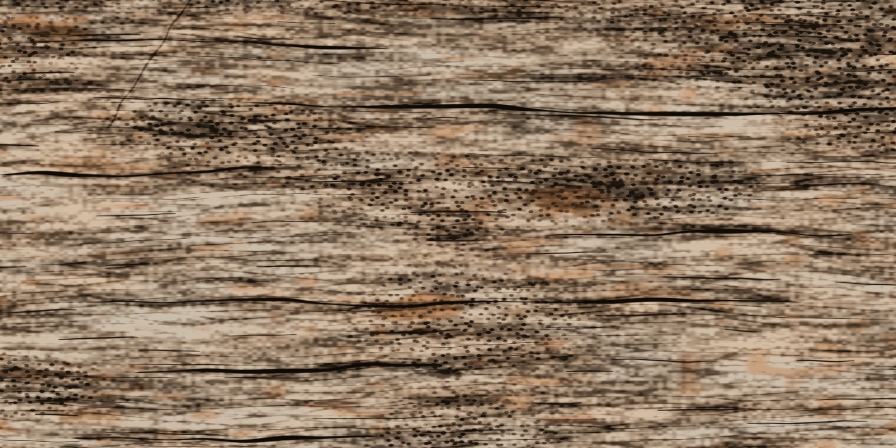
Reproduce this texture procedurally as a WebGL 2 fragment shader.

```glsl
#version 300 es
precision highp float;
// Weathered timber: horizontal fibres, furrows, long dark cracks and rusty knots.
uniform vec2 u_resolution;
out vec4 fragColor;

const vec3 PITCH = vec3(0.09, 0.07, 0.04);
const vec3 UMBER = vec3(0.33, 0.26, 0.20);
const vec3 BROWN = vec3(0.47, 0.39, 0.31);
const vec3 TAN   = vec3(0.59, 0.50, 0.41);
const vec3 SAND  = vec3(0.70, 0.61, 0.52);
const vec3 BONE  = vec3(0.81, 0.74, 0.66);
const vec3 RUST  = vec3(0.62, 0.40, 0.23);
const vec2 FURROW_SCALE = vec2(5.0, 62.0);
const vec2 SPLIT_CELL = vec2(0.36, 0.030);
const vec2 KNOT_SIZE = vec2(0.11, 0.036);
const float CRACK_WIDTH = 0.0052;
const float CONTRAST = 5.2;
const float BRIGHTNESS = 0.11;
const int CRACKS = 7;
const int KNOTS = 3;

float hash(vec2 p) {
  vec3 h = fract(vec3(p.xyx) * 0.1031);
  h += dot(h, h.yzx + 33.33);
  return fract((h.x + h.y) * h.z);
}

float noise(vec2 p) {
  vec2 i = floor(p), f = p - i;
  f = f * f * (3.0 - 2.0 * f);
  return mix(mix(hash(i), hash(i + vec2(1, 0)), f.x),
             mix(hash(i + vec2(0, 1)), hash(i + vec2(1, 1)), f.x), f.y);
}

// Distances to the nearest and second nearest cell points.
vec2 cellular(vec2 p) {
  vec2 cell = floor(p), near = vec2(9.0);
  for (int j = -1; j <= 1; j++)
    for (int i = -1; i <= 1; i++) {
      vec2 c = cell + vec2(i, j);
      float d = length(c + vec2(hash(c), hash(c + 71.7)) - p);
      near = d < near.x ? vec2(d, near.x) : vec2(near.x, min(near.y, d));
    }
  return near;
}

// Layered sines bend the straight grain.
vec2 bendGrain(vec2 p) {
  p.y += 0.008 * sin(p.x * 2.3 + p.y * 5.0) + 0.004 * sin(p.x * 5.7 - p.y * 11.0)
       + 0.0016 * sin(p.x * 14.0 + p.y * 27.0);
  return p;
}

// Tapered slit; x is its opening, y the shade around it.
vec2 slit(float along, float across, float width, float px) {
  float taper = max(0.0, 1.0 - along * along);
  float d = abs(across) - width * sqrt(taper);
  float inside = smoothstep(0.0, 0.12, taper);
  return inside * vec2(1.0 - smoothstep(-px, px, d), exp(-max(d, 0.0) / 0.006));
}

vec2 longCracks(vec2 p, float px) {
  vec2 result = vec2(0.0);
  for (int k = 0; k < CRACKS; k++) {
    float i = float(k);
    vec2 center = vec2(2.0 * fract(0.25 + i * (0.02 + 0.0525 * i)), 0.035 + 0.145 * i);
    float halfLength = 0.5 + 0.3 * cos(2.09 * (i - 2.0));
    float wobble = 0.007 * sin(p.x * 3.1 + i * 2.0) + 0.009 * (noise(vec2(p.x * 11.0, i)) - 0.5);
    float width = CRACK_WIDTH * (0.15 + 1.0 * noise(vec2(p.x * 8.0, i + 20.0)));
    result = max(result, slit((p.x - center.x) / halfLength, p.y - center.y + wobble, width, px));
  }
  return result;
}

vec2 shortSplits(vec2 p, float px) {
  float row = floor(p.y / SPLIT_CELL.y);
  p.x += SPLIT_CELL.x * hash(vec2(row, 5.0));
  vec2 id = vec2(floor(p.x / SPLIT_CELL.x), row);
  vec2 local = p - (id + 0.5) * SPLIT_CELL;
  float across = local.y + SPLIT_CELL.y * 0.5 * (hash(id + 9.0) - 0.5)
               + 0.004 * (noise(vec2(p.x * 18.0, row)) - 0.5);
  float halfLength = SPLIT_CELL.x * mix(0.12, 0.48, hash(id + 3.0));
  return slit(local.x / halfLength, across, 0.0018 * hash(id + 13.0), px) * step(0.5, hash(id + 31.0));
}

float knots(vec2 p) {
  float patchMask = 0.0;
  for (int k = 0; k < KNOTS; k++) {
    vec2 center = vec2(2.0, 1.0) * fract(vec2(0.63, 0.55) + vec2(0.42, 0.38) * float(k));
    float d = length((p - center) / KNOT_SIZE) + 0.9 * (noise(p * vec2(16.0, 60.0)) - 0.5);
    patchMask = max(patchMask, 1.0 - smoothstep(0.55, 1.05, d));
  }
  return patchMask;
}

vec3 woodRamp(float t) {
  vec3 c = mix(PITCH, UMBER, smoothstep(0.0, 0.08, t));
  c = mix(c, BROWN, clamp((t - 0.08) / 0.20, 0.0, 1.0));
  c = mix(c, TAN, clamp((t - 0.28) / 0.16, 0.0, 1.0));
  c = mix(c, SAND, clamp((t - 0.44) / 0.32, 0.0, 1.0));
  return mix(c, BONE, clamp((t - 0.76) / 0.18, 0.0, 1.0));
}

void main() {
  vec2 p = gl_FragCoord.xy / u_resolution.y;
  float px = 0.8 / u_resolution.y;
  vec2 g = bendGrain(p);

  // Fibres from broad stains down to fine specks.
  float stain = noise(g * vec2(2.0, 7.0) + 4.0) - 0.5;
  float tone = BRIGHTNESS + 0.45 * stain
    + 0.45 * (noise(g * vec2(3.0, 27.0)) - 0.5)
    + 0.75 * (noise(g * vec2(7.0, 84.0) + 17.0) - 0.5)
    + 0.55 * (noise(g * vec2(19.0, 150.0) + 43.0) - 0.5)
    + 0.60 * (noise(p * vec2(95.0, 170.0)) - 0.5);

  // Furrows between fibres and pits in the stained areas.
  vec2 fibre = cellular(g * FURROW_SCALE);
  tone -= 0.5 * (1.0 - smoothstep(0.0, 0.28, fibre.y - fibre.x)) * noise(g * vec2(6.0, 20.0));
  float pit = 1.0 - smoothstep(0.12, 0.32, cellular(p * vec2(42.0, 68.0)).x);
  tone -= 0.6 * pit * smoothstep(0.0, 0.25, -stain);

  // Cracks, splits and one slanted scratch.
  vec2 crack = max(longCracks(g, px), shortSplits(g, px) * vec2(0.9, 0.5));
  float slant = p.x - 0.23 - 0.63 * (p.y - 0.70) + 0.012 * (noise(p * 22.0) - 0.5);
  float scratch = (1.0 - smoothstep(0.0, 0.005, abs(slant))) * smoothstep(0.69, 0.74, p.y);
  float knot = knots(g);
  tone -= 0.28 * crack.y + 0.4 * scratch + 0.12 * knot;

  vec3 color = woodRamp(1.0 / (1.0 + exp(-CONTRAST * tone)));
  // Warm and cool drift, then rust in knots and scattered flecks.
  color *= mix(vec3(0.97, 1.0, 1.02), vec3(1.03, 1.0, 0.96), noise(g * vec2(5.0, 24.0) + 60.0));
  float fleck = smoothstep(0.70, 0.92, noise(g * vec2(13.0, 48.0) + 80.0));
  float rust = max(0.65 * knot, 0.4 * fleck);
  color = mix(color, RUST * (0.35 + 1.15 * color.g), rust);
  color = mix(color, PITCH * 0.6, crack.x);
  fragColor = vec4(color, 1.0);
}
```
